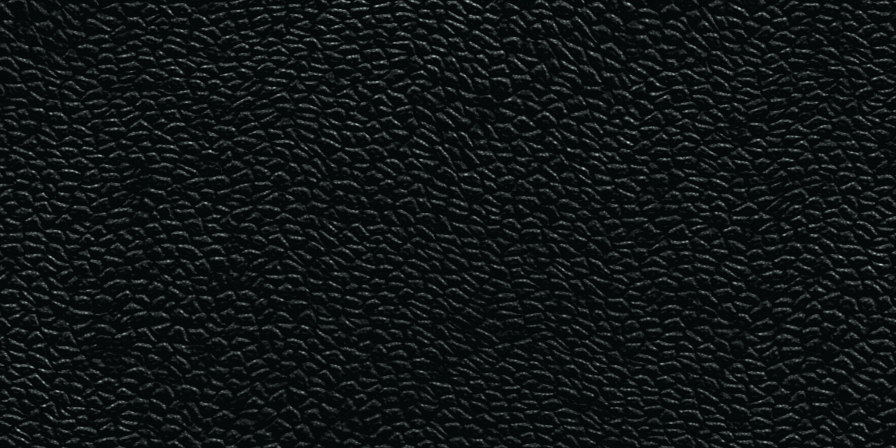
Write a Shadertoy shader that draws this texture.

```glsl
// Black pebbled leather: warped cellular noise forms flat, wide grains
// split by creases. Light from above catches the upper rim of each grain,
// broken up by fine pores, while the rest stays nearly black.

vec2 hash2(vec2 cell) {
    vec3 h = fract(vec3(cell.xyx) * vec3(0.1031, 0.1030, 0.0973));
    h += dot(h, h.yzx + 33.33);
    return fract((h.xx + h.yz) * h.zy);
}

// Cellular noise: zero on the borders between cells, rising inwards
float creaseDistance(vec2 p) {
    vec2 cell = floor(p), f = p - cell;
    float nearest = 9.0, second = 9.0;
    for (int y = -1; y <= 1; y++) {
        for (int x = -1; x <= 1; x++) {
            vec2 o = vec2(x, y);
            float d = length(o + 0.05 + 0.9 * hash2(cell + o + 50.0) - f);
            second = min(second, max(nearest, d));
            nearest = min(nearest, d);
        }
    }
    return second - nearest;
}

// Layered sines bend the rows and vary the grain size
vec2 warp(vec2 p) {
    p.y += 0.035 * sin(p.x * 4.3 + 2.0 * sin(p.y * 3.1));
    p += 0.008 * sin(p.yx * vec2(27.0, 21.0) + vec2(1.0, 4.0));
    return p + 0.0025 * sin(p.yx * vec2(97.0, 83.0) + 3.0 * sin(p * 19.0));
}

// Large domes with smaller wrinkles on top
float leatherHeight(vec2 p) {
    vec2 q = warp(p) * vec2(25.0, 37.0);
    q.x += 0.25 * q.y;
    float dome = smoothstep(0.0, 0.5, creaseDistance(q));
    float wrinkle = smoothstep(0.0, 0.6, creaseDistance(q * 2.1 + 7.3));
    return dome + 0.28 * wrinkle;
}

vec3 leather(vec2 p) {
    // Slope towards the light lies on the upper side of each grain
    float slope = leatherHeight(p) - leatherHeight(p + vec2(0.0015, 0.006));
    float rim = max(slope - 0.07, 0.0);

    // Fine pores and broad uneven sheen
    float pores = creaseDistance(p * vec2(110.0, 140.0));
    float sheen = 1.0 + 0.15 * sin(p.x * 3.2 + 1.2) * sin(p.y * 4.0 + 0.6)
                + 0.2 * (p.y - 0.5);

    float light = rim * (0.55 + 1.2 * pores) * sheen * 0.36;
    light += 0.014 * pores;
    return vec3(0.015, 0.031, 0.030) + light * vec3(0.97, 1.03, 1.02);
}

void mainImage(out vec4 fragColor, in vec2 fragCoord) {
    // Four samples per pixel keep the thin rims smooth
    vec3 colour = vec3(0.0);
    for (int i = 0; i < 4; i++) {
        vec2 offset = vec2(i % 2, i / 2) * 0.5 - 0.25;
        colour += leather((fragCoord + offset) / iResolution.y);
    }
    fragColor = vec4(colour * 0.25, 1.0);
}
```
